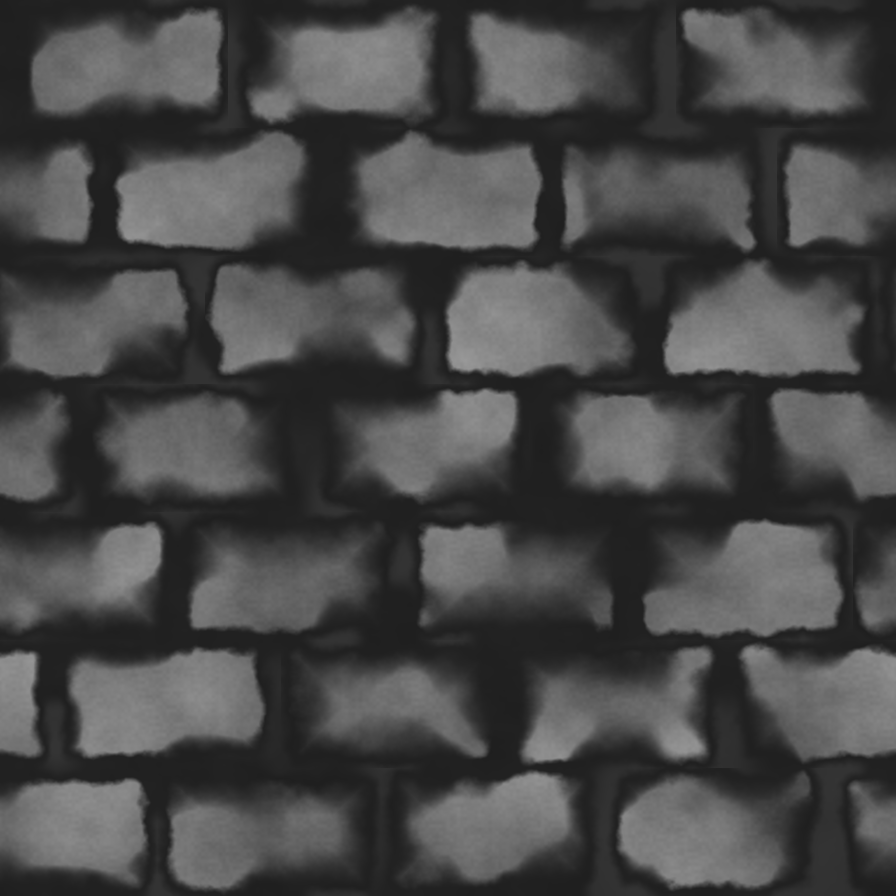
A WebGL 1 fragment shader for this texture map:

```glsl
precision highp float;

uniform vec2 u_resolution;

float hash(vec2 p) {
    return fract(sin(dot(p, vec2(127.1, 311.7))) * 43758.5453);
}

// Value noise that wraps after the given number of cells
float noise(vec2 p, float cells, float seed) {
    vec2 i = floor(p);
    vec2 f = fract(p);
    f = f * f * (3.0 - 2.0 * f);
    vec2 lo = mod(i, cells) + seed;
    vec2 hi = mod(i + 1.0, cells) + seed;
    return mix(mix(hash(lo), hash(vec2(hi.x, lo.y)), f.x),
               mix(hash(vec2(lo.x, hi.y)), hash(hi), f.x), f.y);
}

float fbm(vec2 uv, float cells, float seed) {
    float sum = 0.0;
    float weight = 0.5333;
    for (int octave = 0; octave < 4; octave++) {
        sum += weight * noise(uv * cells, cells, seed);
        cells *= 2.0;
        weight *= 0.5;
        seed += 17.3;
    }
    return sum;
}

float roundedBox(vec2 p, vec2 halfSize, float radius) {
    vec2 q = abs(p) - halfSize + radius;
    return length(max(q, 0.0)) + min(max(q.x, q.y), 0.0) - radius;
}

void main() {
    vec2 uv = gl_FragCoord.xy / u_resolution;
    uv.y = 1.0 - uv.y;

    // Running bond: four bricks across, seven courses down
    vec2 grid = uv * vec2(4.0, 7.0);
    float row = floor(grid.y);
    grid.x -= 0.02 + 0.447 * row;
    vec2 brick = vec2(mod(floor(grid.x), 4.0), mod(row, 7.0));
    vec2 local = (fract(grid) - 0.5) / vec2(4.0, 7.0);

    // Uneven placement and size
    vec2 jitter = vec2(hash(brick + 3.1), hash(brick + 8.7)) - 0.5;
    local -= jitter * vec2(0.014, 0.005);
    vec2 halfSize = vec2(0.110, 0.0625);
    halfSize.x += 0.008 * (hash(brick + 14.2) - 0.5);

    // Ragged, worn outline
    float depth = -roundedBox(local, halfSize, 0.012);
    depth += 0.016 * (fbm(uv, 48.0, 5.0) - 0.5);
    depth += 0.010 * (noise(uv * 20.0, 20.0, 31.0) - 0.5);

    // Some edges stay crisp, others fade far into the brick
    float wear = smoothstep(0.32, 0.72, 0.75 * noise(uv * 13.0, 13.0, 47.0)
                                      + 0.25 * noise(uv * 26.0, 26.0, 71.0));
    depth -= 0.006 * wear;
    float cover = smoothstep(-0.003, mix(0.007, 0.058, wear), depth);

    // Brick face: tilted light, broad stains and fine mottling
    vec2 tilt = vec2(hash(brick + 21.4), hash(brick + 35.8)) - 0.5;
    float face = 0.455 - 0.07 * wear;
    face += 0.07 * (hash(brick + 52.6) - 0.5);
    face += 0.12 * dot(tilt, local / halfSize);
    face += 0.22 * (fbm(uv, 9.0, 83.0) - 0.5);
    face += 0.09 * (fbm(uv, 40.0, 97.0) - 0.5);
    face += 0.03 * (noise(uv * 256.0, 256.0, 113.0) - 0.5);

    // Mortar: dark beside the bricks, with paler patches in the joints
    float patches = smoothstep(0.35, 0.75, noise(uv * 16.0, 16.0, 131.0));
    float mortar = 0.115 + 0.025 * fbm(uv, 24.0, 149.0);
    mortar += 0.07 * patches * smoothstep(0.002, 0.016, -depth);

    gl_FragColor = vec4(vec3(mix(mortar, face, cover)), 1.0);
}
```
